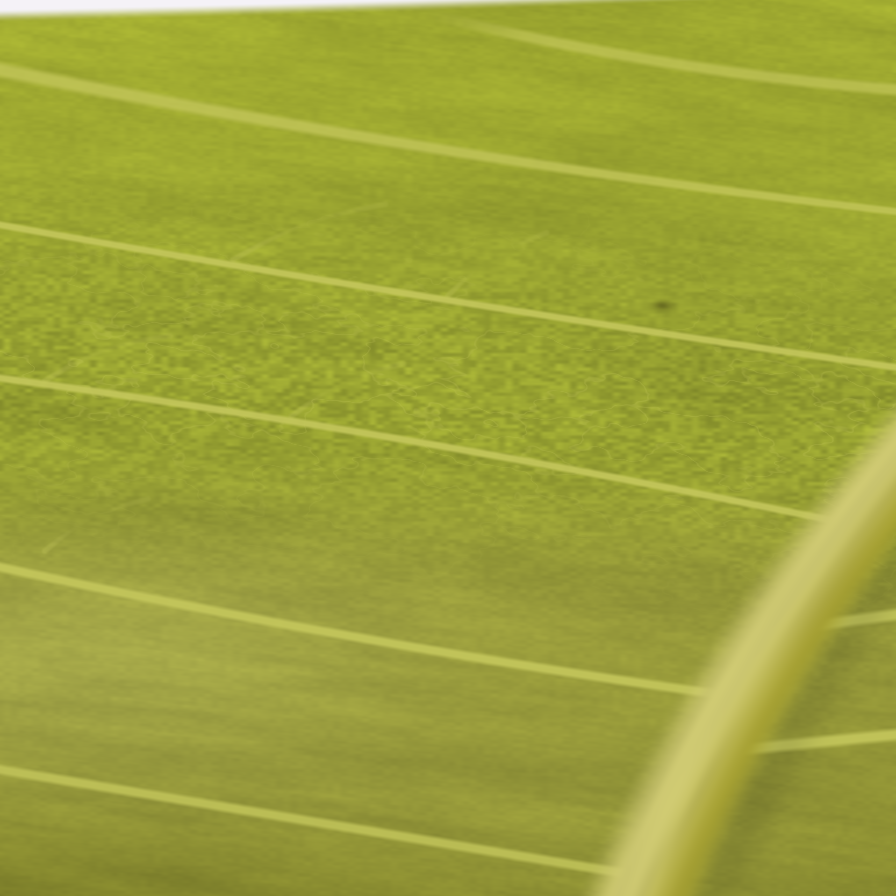
A three.js fragment shader for this texture:

```glsl
// Close view of a leaf: slanted pale veins, a blurred midrib at lower right
// and a sliver of bright sky. Veins are quadratic curves over value-noise
// streaks, with fine grain limited to a tilted band of sharp focus.
varying vec2 vUv;

const vec3 LEAF_TOP = vec3(0.63, 0.67, 0.19);
const vec3 LEAF_MID = vec3(0.59, 0.63, 0.19);
const vec3 LEAF_LOW = vec3(0.58, 0.59, 0.22);
const vec3 LEAF_PALE = vec3(0.67, 0.68, 0.31);
const vec3 LEAF_DARK = vec3(0.46, 0.47, 0.14);
const vec3 VEIN = vec3(0.77, 0.78, 0.36);
const vec3 RIB_LIGHT = vec3(0.80, 0.78, 0.44);
const vec3 RIB_SHADE = vec3(0.64, 0.62, 0.19);
const vec3 SKY = vec3(0.96, 0.95, 0.97);
const vec3 RIB_CURVE = vec3(0.716, 0.40, 0.42);
const float RIB_HALF = 0.066;
const vec2 GRAIN_CELLS = vec2(125.0, 250.0);
const float GRAIN_AMOUNT = 0.20;

float hash(vec2 p) {
  vec3 q = fract(vec3(p.xyx) * 0.1031);
  q += dot(q, q.yzx + 33.33);
  return fract((q.x + q.y) * q.z);
}

float noise(vec2 p) {
  vec2 i = floor(p), f = fract(p);
  f = f * f * (3.0 - 2.0 * f);
  return mix(mix(hash(i), hash(i + vec2(1.0, 0.0)), f.x),
             mix(hash(i + vec2(0.0, 1.0)), hash(i + 1.0), f.x), f.y);
}

float fbm(vec2 p) {
  float sum = 0.0, amp = 0.5;
  for (int i = 0; i < 4; i++) {
    sum += amp * noise(p);
    p = p * 2.03 + 7.1;
    amp *= 0.5;
  }
  return sum;
}

float curve(vec3 c, float t) { return c.x + t * (c.y + t * c.z); }

// Soft line along a quadratic height curve
float vein(vec2 p, vec3 c, float halfWidth) {
  float d = abs(p.y - curve(c, p.x));
  return 1.0 - smoothstep(halfWidth * 0.35, halfWidth * 1.35, d);
}

// Thin side vein that bends and fades toward its tip
float branch(vec2 p, vec2 a, vec2 b) {
  vec2 ab = b - a;
  float t = clamp(dot(p - a, ab) / dot(ab, ab), 0.0, 1.0);
  vec2 bend = vec2(0.0, 0.010 * sin(3.14 * t));
  float d = length(p - a - ab * t - bend);
  return (1.0 - smoothstep(0.001, 0.005, d)) * (1.0 - 0.5 * t);
}

vec3 leafBlade(vec2 p) {
  // Broad colour fields
  vec3 col = mix(LEAF_LOW, LEAF_MID, smoothstep(0.30, 0.52, p.y));
  col = mix(col, LEAF_TOP, smoothstep(0.62, 0.95, p.y));
  vec2 glow = (p - vec2(0.12, 0.27)) / vec2(0.34, 0.13);
  col = mix(col, LEAF_PALE, 0.65 * exp(-dot(glow, glow)));
  float corner = smoothstep(0.17, -0.02, p.y + 0.12 * p.x);
  col = mix(col, LEAF_DARK, 0.65 * corner);
  col = mix(col, LEAF_DARK, 0.40 * smoothstep(0.72, 1.0, p.x) * smoothstep(0.25, 0.0, p.y));

  // Streaks run along the veins
  vec2 s = vec2(p.x, p.y + 0.12 * p.x);
  col *= 1.0 + 0.16 * (fbm(s * vec2(5.0, 24.0)) - 0.47);
  col *= 1.0 + 0.10 * (fbm(s * vec2(14.0, 110.0) + 9.0) - 0.47);

  // Grain and a faint net of cells inside the focus band
  float off = (p.y - 0.60 + 0.08 * p.x) / 0.15;
  float focus = exp(-off * off);
  float grain = noise(p * GRAIN_CELLS) - 0.5;
  col *= 1.0 + GRAIN_AMOUNT * grain * (0.22 + 0.78 * focus);
  float net = abs(fbm(s * vec2(16.0, 34.0) + 3.0) - 0.47);
  col = mix(col, VEIN, 0.22 * focus * (1.0 - smoothstep(0.0, 0.025, net)));
  return col;
}

void main() {
  vec2 p = vUv;
  vec3 col = leafBlade(p);
  float side = (p.x - curve(RIB_CURVE, p.y)) / RIB_HALF;

  // Side veins
  float fine = branch(p, vec2(0.26, 0.710), vec2(0.43, 0.772));
  fine = max(fine, branch(p, vec2(0.50, 0.670), vec2(0.61, 0.740)));
  fine = max(fine, branch(p, vec2(0.05, 0.575), vec2(0.19, 0.625)));
  fine = max(fine, branch(p, vec2(0.325, 0.535), vec2(0.45, 0.594)));
  fine = max(fine, branch(p, vec2(0.05, 0.385), vec2(0.165, 0.443)));
  col = mix(col, VEIN, 0.32 * fine);

  // Main veins left of the midrib, then the two on its right
  float lines = 0.75 * vein(p, vec3(1.138, -0.399, 0.161), 0.007) * smoothstep(0.46, 0.62, p.x);
  lines = max(lines, 0.85 * vein(p, vec3(0.922, -0.202, 0.044), mix(0.009, 0.0045, p.x)));
  lines = max(lines, vein(p, vec3(0.749, -0.177, 0.018), 0.0044));
  lines = max(lines, vein(p, vec3(0.578, -0.135, -0.039), 0.0046));
  lines = max(lines, vein(p, vec3(0.367, -0.216, 0.049), 0.0058));
  lines = max(lines, 0.9 * vein(p, vec3(0.141, -0.166, 0.0), 0.0060));
  float right = max(vein(p, vec3(0.181, 0.133, 0.0), 0.007), vein(p, vec3(0.085, 0.095, 0.0), 0.007));
  col = mix(col, VEIN, 0.9 * mix(lines, right, step(0.0, side)));

  // Small dark blemish
  vec2 spot = (p - vec2(0.740, 0.659)) / vec2(0.010, 0.005);
  col = mix(col, LEAF_DARK * 0.75, 0.7 * exp(-dot(spot, spot)));

  // Midrib: lit on the left, shaded on the right, blurred at both edges
  col *= 1.0 - 0.10 * exp(-pow(side - 1.25, 2.0) * 5.0);
  vec3 rib = mix(RIB_LIGHT, RIB_SHADE, smoothstep(-0.25, 0.75, side));
  rib *= 1.0 + 0.05 * (noise(vec2(side * 5.0, p.y * 9.0)) - 0.5);
  float ribMask = smoothstep(-1.15, -0.40, side) * (1.0 - smoothstep(0.55, 1.15, side));
  col = mix(col, rib, ribMask);

  // Bright sky above the leaf edge
  float edge = curve(vec3(0.981, 0.020, 0.012), p.x);
  col = mix(col, SKY, smoothstep(-0.006, 0.009, p.y - edge));
  gl_FragColor = vec4(col, 1.0);
}
```
